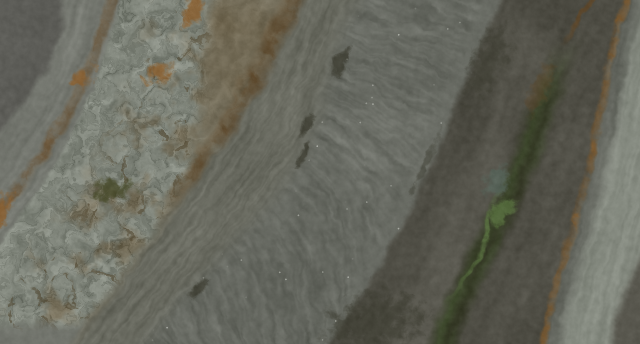
Write a WebGL 1 fragment shader that draws this texture.

```glsl
precision highp float;
uniform vec2 u_resolution;

#define ROUGHNESS .024
#define EDGE .008
#define GRAIN .065
#define STREAK .075
#define RELIEF .24
#define ROCK vec3(.395, .405, .375)
#define PALE vec3(.51, .53, .49)
#define DARK vec3(.305, .3, .265)
#define OCHRE vec3(.44, .4, .31)
#define RUST vec3(.47, .345, .19)
#define MOSS vec3(.21, .24, .145)

vec2 hash2(vec2 c) {
  return fract(sin(vec2(dot(c, vec2(127.1, 311.7)), dot(c, vec2(269.5, 183.3)))) * 43758.5);
}

float corner(vec2 i, vec2 f, vec2 o) {
  return dot(hash2(i + o) * 2. - 1., f - o);
}

// Gradient noise
float noise(float x, float y) {
  vec2 p = vec2(x, y), i = floor(p), f = p - i, o = vec2(1., 0.);
  vec2 u = f * f * f * (f * (f * 6. - 15.) + 10.);
  return mix(mix(corner(i, f, o.yy), corner(i, f, o.xy), u.x),
             mix(corner(i, f, o.yx), corner(i, f, o.xx), u.x), u.y);
}

float fbm(vec2 p) {
  float sum = 0., amp = .6;
  for (int k = 0; k < 4; k++) {
    sum += amp * noise(p.x, p.y);
    p = mat2(1.6, 1.2, -1.2, 1.6) * p + 3.7;
    amp *= .5;
  }
  return sum;
}

// Quartic boundary x(y) through five evenly spaced heights
float curve(float y, float a, float b, float c, float d, float e) {
  float t = 4. * y, d2 = c - 2. * b + a, d3 = d - 3. * c + 3. * b - a;
  float d4 = e - 4. * d + 6. * c - 4. * b + a;
  return a + t * (b - a + (t - 1.) / 2. * (d2 + (t - 2.) / 3. * (d3 + (t - 3.) / 4. * d4)));
}

float past(float d, float w) { return smoothstep(-w, w, d); }
float line(float d, float w) { return 1. - smoothstep(.2 * w, w, abs(d)); }

// Ragged patch leaning with the strata
float spot(vec2 p, float x, float y, float rx, float ry) {
  vec2 d = p - vec2(x, y);
  d.x -= .4 * d.y;
  return 1. - smoothstep(.5, 1.3, length(d / vec2(rx, ry)) + 1.7 * fbm(p * 30.));
}

// Sparse bright stones on a grid
float stones(vec2 p) {
  vec2 cell = floor(p), h = hash2(cell);
  float r = length(p - cell - .25 - .5 * h);
  return h.x * step(.96, hash2(cell + 19.).x) * (1. - smoothstep(.05, .22, r));
}

void main() {
  vec2 uv = gl_FragCoord.xy / u_resolution.y;
  vec2 p = uv + ROUGHNESS * vec2(fbm(uv * 17.), fbm(uv * 17. + 7.3));
  float y = p.y, broad = fbm(uv * 4.);

  // Signed offsets from each boundary, left to right
  float haul = p.x - curve(y, -.53, -.31, -.1, .1, .18);
  float vein = p.x - curve(y, -.34, -.12, .085, .235, .326);
  float rubble = p.x - curve(y, -.2, -.03, .145, .27, .35);
  float shelf = p.x - curve(y, .22, .4, .545, .59, .62);
  float track = p.x - curve(y, .215, .4, .58, .745, .86);
  float slope = p.x - curve(y, .42, .64, .85, .95, 1.04);
  float bench = p.x - curve(y, .955, 1.12, 1.245, 1.35, 1.455);
  float stream = p.x - curve(y, 1.29, 1.395, 1.51, 1.6, 1.735);
  float rim = p.x - curve(y, 1.58, 1.64, 1.71, 1.76, 1.823);
  float outer = p.x - curve(y, 1.78, 1.865, 2., 2.1, 2.2);

  // Warped lumps, their side light and broken cover
  vec2 q = uv * 15. + 1.5 * (p - uv) / ROUGHNESS;
  float lump = fbm(q), lit = lump - fbm(q + vec2(.22, -.2));
  float cover = clamp(.6 + 1.3 * lump, 0., 1.);

  // Left bank and haul road
  float ruts = noise(vein * 55., y * 4.);
  vec3 col = vec3(.365, .365, .345) + .06 * broad;
  col = mix(col, ROCK + .06 + .07 * ruts, past(haul, .015));
  col = mix(col, RUST * .85, .75 * cover * line(vein + .01 * ruts, .026));

  // Broken rubble with stains, pits and creases
  float inner = smoothstep(.05, .19, rubble);
  float stain = smoothstep(-.05, .25, fbm(uv * 9. + 4.)) * inner;
  float pits = smoothstep(.12, .25, fbm(q * 1.2 + 9.)) * inner;
  vec3 debris = mix(PALE, OCHRE, .8 * stain) + RELIEF * lit - .05 * line(lump, .06);
  debris = mix(debris, vec3(.32, .28, .19), .6 * pits);
  debris = mix(ROCK + .05, debris, smoothstep(.03, .075, y));
  col = mix(col, debris, past(rubble, EDGE));

  // Tan shelf, then the streaked track
  float grain = noise(shelf * 22. + y * 9., y * 20. - p.x * 25.);
  vec3 sand = mix(vec3(.475, .465, .405), OCHRE, .5 + broad) + .08 * grain + .1 * lit;
  col = mix(col, sand, past(shelf, .03));
  float wheel = noise(slope * 48., y * 5.) + .7 * noise(track * 95., y * 9.);
  col = mix(col, ROCK + vec3(.015, .01, 0.) + STREAK * wheel, past(track, .03));
  float seam = line(track + .015 + .05 * broad, .045) * smoothstep(.36, .52, y);
  col = mix(col, vec3(.36, .28, .17), seam * cover);

  // Main slope with fanning erosion streaks
  float fall = y + slope * (.8 - .55 * y) + .035 * broad + .012 * lump;
  float gully = noise(slope * 7., fall * 50.) + .8 * noise(slope * 15., fall * 105.);
  col = mix(col, ROCK + .05 * broad + STREAK * gully + .025 * line(y - .58, .2), past(slope, .045));
  col = mix(col, ROCK + .022, .6 * line(bench + .025, .04));

  // Dark benches either side of the green stream
  float scuff = noise(stream * 35., y * 6.);
  float dusty = line(stream + .09, .13) * (1. - smoothstep(.6, .95, y));
  col = mix(col, DARK + .1 * broad + .04 * (scuff + dusty), past(bench, .014));
  float wet = line(stream, .06) * (1. - smoothstep(.68, .92, y));
  col = mix(col, MOSS + vec3(.05, .09, .04) * scuff, .9 * wet);
  float strand = line(stream + .02 + .02 * sin(y * 19.), .011) * line(y - .3, .22);
  strand = max(strand * cover, .75 * spot(p, 1.456, .385, .035, .035));
  col = mix(col, vec3(.36, .46, .26), strand);
  col = mix(col, vec3(.34, .4, .36), .75 * spot(p, 1.445, .475, .033, .045));
  float rusty = .8 * line(stream + .012, .014) * smoothstep(.86, .94, y);
  col = mix(col, RUST * .8, max(rusty, .4 * spot(p, 1.57, .75, .03, .07)));

  // Pale road beyond the rust rim
  float lane = noise(rim * 40., y * 3.) + .6 * noise(rim * 90., y * 6.);
  vec3 road = mix(ROCK, PALE + .01, smoothstep(.02, .08, rim)) + STREAK * lane;
  col = mix(col, road, past(rim, EDGE));
  col = mix(col, RUST, cover * line(rim, .018));
  col = mix(col, DARK + .04, past(outer, .02));

  // Dark damp patches
  float damp = spot(p, .99, .82, .022, .035) + spot(p, .893, .635, .018, .033)
    + spot(p, .88, .55, .013, .035) + spot(p, .58, .167, .023, .03)
    + .6 * spot(p, 1.235, .52, .014, .08) + .7 * spot(p, 1.42, .82, .05, .1)
    + .8 * spot(p, 1.09, .06, .13, .08);
  col = mix(col, vec3(.24, .24, .195), .8 * min(damp, 1.));
  col = mix(col, vec3(.27, .28, .15), .8 * spot(p, .326, .45, .06, .03));

  // Iron-rich outcrops
  float iron = spot(p, .56, .97, .028, .042) + spot(p, .46, .787, .035, .025)
    + spot(p, .24, .77, .025, .03) + spot(p, 0., .385, .028, .06);
  col = mix(col, RUST + vec3(.07, .03, 0.), .85 * min(iron, 1.));

  // Loose stones and surface grain
  col += .25 * stones(uv * 55.) * past(slope, EDGE) * past(-bench, EDGE);
  gl_FragColor = vec4(col + GRAIN * fbm(uv * 45.), 1.);
}
```
